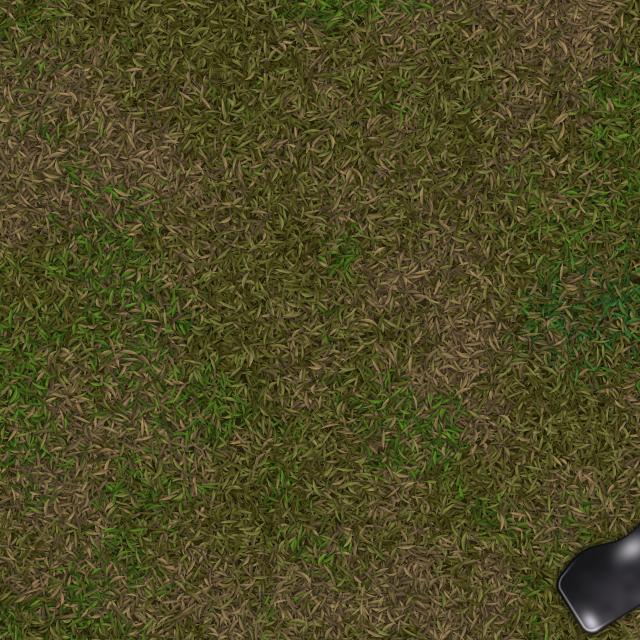
A WebGL 1 fragment shader for this texture:

```glsl
precision highp float;
// Worn lawn seen from above: layers of short curved blades scattered on jittered
// grids, tinted by noise into dry, olive and lush patches, with a few long stems
// and a glossy dark plastic part entering at the lower right corner.
uniform vec2 u_resolution;

#define LAYERS 14
#define CELL 0.022
#define BLADE_LENGTH 0.017
#define BLADE_WIDTH 0.0029
#define SOFTNESS 0.0012
#define SHADOW 0.24
#define GAIN 1.16
#define STEMS 16
#define PATCH_SCALE 6.0

const vec3 DARK  = vec3(0.22, 0.20, 0.05);
const vec3 OLIVE = vec3(0.30, 0.29, 0.11);
const vec3 LIGHT = vec3(0.41, 0.41, 0.20);
const vec3 STRAW = vec3(0.42, 0.35, 0.23);
const vec3 GREEN = vec3(0.25, 0.36, 0.09);
const vec3 COOL  = vec3(0.17, 0.33, 0.13);
const vec3 SOIL  = vec3(0.33, 0.25, 0.17);

vec4 hash4(vec3 v) {
  vec4 q = fract(v.xyzx * vec4(0.1031, 0.1030, 0.0973, 0.1099));
  q += dot(q, q.wzxy + 33.33);
  return fract((q.xxyz + q.yzzw) * q.zywx);
}

float noise(vec2 p) {
  vec2 i = floor(p), f = fract(p);
  f = f * f * (3.0 - 2.0 * f);
  float a = hash4(vec3(i, 7.0)).x;
  float b = hash4(vec3(i + vec2(1.0, 0.0), 7.0)).x;
  float c = hash4(vec3(i + vec2(0.0, 1.0), 7.0)).x;
  float d = hash4(vec3(i + 1.0, 7.0)).x;
  return mix(mix(a, b, f.x), mix(c, d, f.x), f.y);
}

float fbm(vec2 p) {
  return 0.5 * noise(p) + 0.3 * noise(p * 2.1 + 5.3) + 0.2 * noise(p * 4.7 + 11.9);
}

// Coordinates along (x) and across (y) a direction
vec2 turn(vec2 p, float angle) {
  float c = cos(angle), s = sin(angle);
  return vec2(c * p.x + s * p.y, c * p.y - s * p.x);
}

// Blade tint from random values and the local dryness and lushness
vec3 bladeColor(vec4 h, float dry, float lush, float cool) {
  vec3 color = mix(DARK, OLIVE, smoothstep(0.0, 0.4, h.x));
  color = mix(color, LIGHT, smoothstep(0.45, 0.95, h.x));
  float level = 0.65 + 0.6 * h.x;
  color = mix(color, STRAW * level, smoothstep(-0.06, 0.06, dry - h.y));
  return mix(color, mix(GREEN, COOL, cool) * level, smoothstep(-0.06, 0.06, lush - h.z));
}

vec3 grass(vec2 p, float soft) {
  float dry = 0.08 + 0.8 * smoothstep(0.32, 0.74, fbm(p * PATCH_SCALE + 3.7));
  float cool = smoothstep(0.22, 0.04, length((p - vec2(0.96, 0.5)) * vec2(1.0, 1.3)));
  float lush = 0.5 * smoothstep(0.45, 0.8, fbm(p * PATCH_SCALE + 41.0)) + 0.3 * cool;
  vec3 color = mix(DARK * 0.75, SOIL, dry * dry) * (0.7 + 0.6 * noise(p * 150.0));

  for (int layer = 0; layer < LAYERS; layer++) {
    float depth = float(layer);
    vec2 shift = hash4(vec3(depth, 2.0, 9.0)).xy;
    vec2 cell = floor(p / CELL + shift);
    for (int j = -1; j <= 1; j++) for (int i = -1; i <= 1; i++) {
      vec2 id = cell + vec2(float(i), float(j));
      vec4 place = hash4(vec3(id, depth + 20.0));
      vec4 tint = hash4(vec3(id, depth + 60.0));
      vec2 q = turn(p - (id + place.xy - shift) * CELL, 6.2832 * place.z);
      float halfLength = BLADE_LENGTH * (0.5 + 0.5 * place.w);
      float along = q.x / halfLength;
      q.y += (tint.w - 0.5) * 0.008 * (along * along - 0.3);
      float width = BLADE_WIDTH * (0.6 + 0.4 * tint.w);
      float d = abs(q.y) - width * (1.0 - along * along);
      d = max(d, abs(q.x) - halfLength);
      color *= 1.0 - SHADOW * smoothstep(0.0035, -0.001, d);
      float shade = 1.0 + 0.22 * clamp(q.y / width, -1.0, 1.0) + 0.12 * along;
      vec3 blade = bladeColor(tint, dry, lush, cool) * shade * GAIN;
      color = mix(color, blade, 0.92 * smoothstep(soft, -soft, d));
    }
  }

  // Long pale stems
  for (int k = 0; k < STEMS; k++) {
    vec4 h = hash4(vec3(float(k), 5.0, 31.0));
    vec2 q = turn(p - h.xy, 6.2832 * h.z);
    float along = q.x / (0.025 + 0.045 * h.w);
    q.y += (h.w - 0.5) * 0.02 * along * along;
    float d = max(abs(q.y) - 0.0014, (abs(along) - 1.0) * 0.03);
    color = mix(color, mix(LIGHT, STRAW, h.w) * 1.1, 0.6 * smoothstep(soft, -soft, d));
  }
  return color * (0.92 + 0.16 * noise(p * 190.0));
}

// Rounded plastic part with a wavy upper edge, a lit rim and two glares
vec3 addPart(vec3 color, vec2 p, float soft) {
  vec2 q = turn(p - vec2(0.9, 0.05), 0.56);
  float top = 0.008 * sin(q.x * 45.0 - 0.9) * smoothstep(0.0, 0.06, q.y);
  vec2 box = abs(q - vec2(0.14, 0.006 + top)) - vec2(0.15, 0.056) + 0.02;
  float d = length(max(box, 0.0)) + min(max(box.x, box.y), 0.0) - 0.02;
  vec3 body = mix(vec3(0.09, 0.09, 0.10), vec3(0.23, 0.22, 0.24), smoothstep(0.06, -0.05, q.y));
  body *= 0.85 + 0.3 * noise(p * 60.0);
  float rim = smoothstep(0.003, 0.0, abs(d + 0.005)) * smoothstep(0.05, -0.01, q.x);
  float glare = exp(-dot((q - vec2(0.125, 0.032)) * vec2(38.0, 60.0), (q - vec2(0.125, 0.032)) * vec2(38.0, 60.0)));
  float tip = exp(-dot((q - vec2(0.008, -0.032)) * vec2(90.0, 60.0), (q - vec2(0.008, -0.032)) * vec2(90.0, 60.0)));
  body += vec3(0.55, 0.54, 0.55) * min(0.6 * rim + glare + tip, 1.0);
  body *= mix(0.35, 1.0, smoothstep(0.0, -0.004, d));
  color *= 1.0 - 0.35 * smoothstep(0.012, 0.0, d);
  return mix(color, body, smoothstep(soft, -soft, d));
}

void main() {
  vec2 p = gl_FragCoord.xy / u_resolution;
  float soft = max(SOFTNESS, 0.6 / u_resolution.y);
  gl_FragColor = vec4(addPart(grass(p, soft), p, soft), 1.0);
}
```
